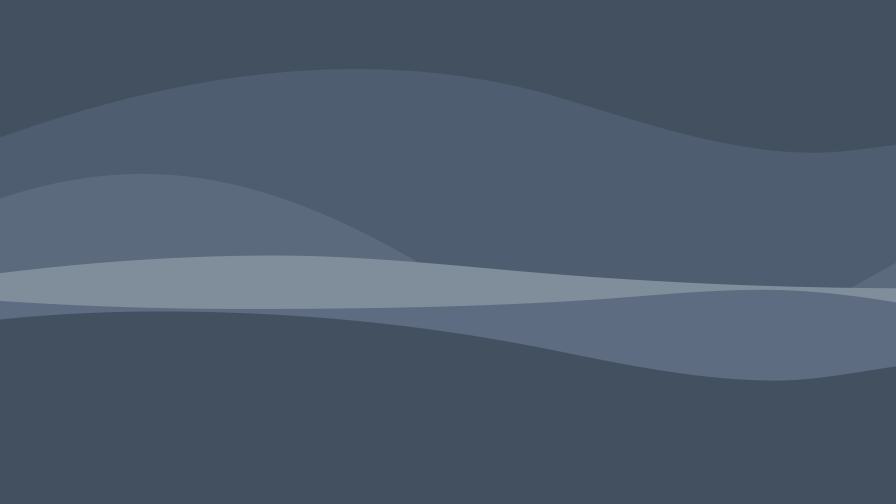
Give the GLSL for this background, as a Shadertoy shader.

```glsl
#define SLATE      vec3(0.263, 0.314, 0.378)
#define BACK_WAVE  vec3(0.306, 0.365, 0.435)
#define HILL       vec3(0.357, 0.416, 0.486)
#define LIGHT_BAND vec3(0.500, 0.553, 0.608)
#define BLUE_BAND  vec3(0.368, 0.424, 0.510)
#define EDGE_WIDTH 1.0

// Cubic Hermite segment; each knot holds position, height and slope
float hermite(float x, vec3 a, vec3 b) {
    float span = b.x - a.x;
    float t = clamp((x - a.x) / span, 0.0, 1.0);
    float s = 1.0 - t;
    return s * s * (1.0 + 2.0 * t) * a.y + t * t * (3.0 - 2.0 * t) * b.y
         + span * t * s * (s * a.z - t * b.z);
}

// Height of a smooth curve through five knots
float curve(float x, vec3 knots[5]) {
    float height = knots[0].y;
    for (int i = 0; i < 4; i++) {
        if (x >= knots[i].x) height = hermite(x, knots[i], knots[i + 1]);
    }
    return height;
}

// Paints everything below the given height
void fillBelow(inout vec3 color, vec3 paint, float y, float height) {
    float feather = EDGE_WIDTH / iResolution.y;
    color = mix(color, paint, clamp((height - y) / feather + 0.5, 0.0, 1.0));
}

void mainImage(out vec4 fragColor, in vec2 fragCoord) {
    vec2 uv = fragCoord / iResolution.xy;

    // Curves from back to front
    float backWave = curve(uv.x, vec3[5](
        vec3(0.0, 0.727, 0.64), vec3(0.397, 0.863, 0.0),
        vec3(0.625, 0.806, -0.53), vec3(0.908, 0.697, 0.0),
        vec3(1.0, 0.713, 0.24)));
    float hill = curve(uv.x, vec3[5](
        vec3(0.0, 0.606, 0.60), vec3(0.16, 0.655, 0.0),
        vec3(0.46, 0.486, -1.03), vec3(0.954, 0.433, 1.0),
        vec3(1.0, 0.479, 1.0)));
    float bandTop = curve(uv.x, vec3[5](
        vec3(0.0, 0.458, 0.22), vec3(0.306, 0.493, 0.0),
        vec3(0.586, 0.461, -0.155), vec3(0.793, 0.437, -0.08),
        vec3(1.0, 0.428, -0.01)));
    float bandBase = curve(uv.x, vec3[5](
        vec3(0.0, 0.403, -0.12), vec3(0.273, 0.387, 0.0),
        vec3(0.65, 0.404, 0.11), vec3(0.85, 0.425, 0.0),
        vec3(1.0, 0.400, -0.30)));
    float blueBase = curve(uv.x, vec3[5](
        vec3(0.0, 0.366, 0.19), vec3(0.18, 0.382, 0.0),
        vec3(0.618, 0.305, -0.36), vec3(0.866, 0.245, 0.0),
        vec3(1.0, 0.273, 0.25)));

    // Layers
    vec3 color = SLATE;
    fillBelow(color, BACK_WAVE, uv.y, backWave);
    fillBelow(color, HILL, uv.y, hill);
    fillBelow(color, LIGHT_BAND, uv.y, bandTop);
    fillBelow(color, BLUE_BAND, uv.y, bandBase);
    fillBelow(color, SLATE, uv.y, blueBase);

    fragColor = vec4(color, 1.0);
}
```
